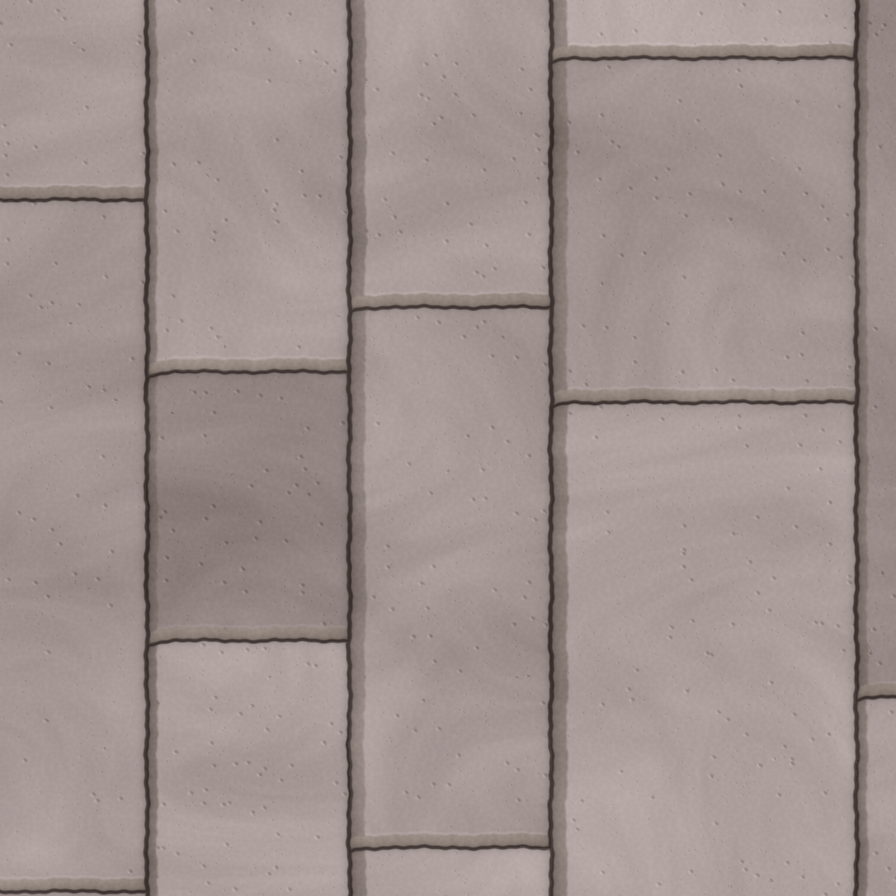
This texture is drawn by a Shadertoy shader. Its source:

```glsl
// Weathered paving: five columns of stone slabs with staggered cross joints.
// Each slab has a lit chamfer on its left and bottom edges and a dark joint;
// layered sines mottle the faces, and cellular noise adds grain and chips.

const int COLUMNS = 5;
const vec3 STONE = vec3(0.645, 0.594, 0.584);
const vec3 SIDE_BEVEL = vec3(0.50, 0.45, 0.43);
const vec3 BASE_BEVEL = vec3(0.56, 0.51, 0.475);
const vec3 JOINT = vec3(0.22, 0.18, 0.17);

// Per column: left edge, lower joint, upper joint, side bevel width
const vec4 SLABS[COLUMNS] = vec4[COLUMNS](
    vec4(-0.200, 0.005, 0.777, 0.011), vec4(0.164, 0.285, 0.585, 0.011),
    vec4(0.390, 0.054, 0.657, 0.018), vec4(0.615, 0.551, 0.935, 0.018),
    vec4(0.956, -0.50, 0.222, 0.012));

// Per column: brightness offset of the bottom, middle and top slab
const vec3 TONES[COLUMNS] = vec3[COLUMNS](
    vec3(0.00, -0.01, 0.02), vec3(0.04, -0.07, 0.00), vec3(0.03, -0.01, 0.015),
    vec3(0.03, -0.02, 0.05), vec3(0.00, 0.01, -0.05));

vec2 hash2(vec2 p) {
    return fract(sin(vec2(dot(p, vec2(127.1, 311.7)), dot(p, vec2(269.5, 183.3)))) * 4375.85);
}

// Offset to the nearest scattered point (xy) and that point's random value (z)
vec3 cellular(vec2 p) {
    vec2 cell = floor(p);
    vec3 nearest = vec3(9.0, 9.0, 0.0);
    for (int i = 0; i < 9; i++) {
        vec2 id = cell + vec2(i % 3 - 1, i / 3 - 1);
        vec2 offset = p - id - hash2(id);
        if (dot(offset, offset) < dot(nearest.xy, nearest.xy))
            nearest = vec3(offset, hash2(id + 37.0).x);
    }
    return nearest;
}

// Warped, rotated layers of sines, roughly -1 to 1
float mottle(vec2 p) {
    float sum = 0.0, amplitude = 0.5;
    for (int i = 0; i < 6; i++) {
        p = mat2(0.8, 0.6, -0.6, 0.8) * p * 1.7 + 1.3;
        p += 0.6 * sin(p.yx);
        sum += amplitude * sin(p.x) * sin(p.y);
        amplitude *= 0.68;
    }
    return sum;
}

// Uneven edge offset along a joint
float wobble(float t, float seed) {
    return 0.0008 * (sin(t * 61.0 + seed) + 0.7 * sin(t * 173.0 + seed * 2.3)
         + 0.5 * sin(t * 397.0 + seed * 4.1));
}

// Small dark chips with a pale lower rim, shaped by the cell offsets
float chips(vec2 p, float density) {
    vec3 c = cellular(p);
    vec2 q = mat2(0.8, 0.6, -0.6, 0.8) * c.xy * vec2(1.0, 1.4);
    float pit = 1.0 - smoothstep(0.06, 0.25, length(q));
    float rim = 1.0 - smoothstep(0.06, 0.25, length(q + vec2(0.08, 0.18)));
    return step(1.0 - density, c.z) * (0.5 * rim - pit);
}

// Coverage of a line of given half width
float lineMask(float d, float halfWidth, float px) {
    return 1.0 - smoothstep(halfWidth - px, halfWidth + px, abs(d));
}

void mainImage(out vec4 fragColor, in vec2 fragCoord) {
    vec2 uv = fragCoord / iResolution.xy;
    float px = 1.0 / iResolution.y;

    // Find the column and the distances to its sides
    int col = 0;
    float left = 1.0, right = 1.0;
    for (int i = 0; i < COLUMNS; i++) {
        float d = uv.x - SLABS[i].x + wobble(uv.y, float(i) * 5.0);
        if (d > 0.0) { col = i; left = d; }
        else right = min(right, -d);
    }

    // Find the slab; joints dip at their left corner
    vec4 column = SLABS[col];
    float seed = float(col) * 3.7;
    float y = uv.y + wobble(uv.x, seed) + 0.006 * exp(-left * 110.0);
    int slab = int(step(column.y, y) + step(column.z, y));
    float bottom = slab == 0 ? 1.0 : y - (slab == 1 ? column.y : column.z);
    float top = slab == 2 ? 1.0 : (slab == 1 ? column.z : column.y) - y;

    // Slab face: tone, cloudy stains, grain and chips
    vec2 local = uv + vec2(seed, float(slab) * 2.9);
    float cloud = mottle(local * vec2(5.0, 7.0));
    float grain = length(cellular(local * 190.0).xy) - 0.5;
    float wear = chips(local * 65.0, 0.13 - 0.12 * cloud) + 0.5 * chips(local * 120.0 + 9.0, 0.15);
    vec3 color = STONE + TONES[col][slab] + 0.055 * cloud + 0.025 * grain + 0.10 * wear;

    // Chamfers, with a faint highlight where the lower one meets the face
    float ragged = 0.0015 * cloud, rough = 0.06 * cloud + 0.04 * grain;
    float sideMask = 1.0 - smoothstep(-0.002, 0.002, left - column.w + ragged);
    float baseMask = 1.0 - smoothstep(-0.0015, 0.0015, bottom - 0.0145 + ragged);
    color += 0.03 * lineMask(bottom - 0.016, 0.0015, px);
    color = mix(color, SIDE_BEVEL + rough + 2.5 * (left - 0.008), 0.85 * sideMask);
    color = mix(color, BASE_BEVEL + rough + 4.0 * (bottom - 0.007), 0.9 * baseMask);

    // Soft shade beside the joints, then the joints themselves
    float across = min(left, right), along = min(bottom, top);
    color *= 1.0 - 0.28 * exp(-across * 260.0) - 0.22 * exp(-along * 300.0);
    float gap = max(lineMask(across, 0.0024, 1.2 * px), lineMask(along, 0.0019, 1.2 * px));
    color = mix(color, JOINT + 0.05 * cloud, 0.9 * gap);
    fragColor = vec4(clamp(color, 0.0, 1.0), 1.0);
}
```
